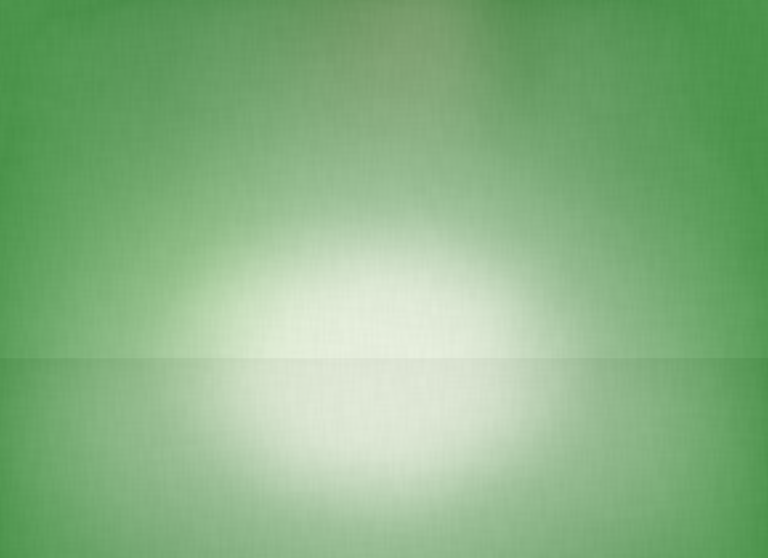
This background is drawn by a Shadertoy shader. Its source:

```glsl
// A soft pale glow on green woven paper, with a faint horizontal fold.
// Bell-shaped falloffs set the lightness, layered sines add cloudy stains,
// and stretched value noise gives the fibres.

const vec3 LEAF_GREEN = vec3(0.295, 0.555, 0.295);
const vec3 PALE_CREAM = vec3(0.900, 0.930, 0.865);
const vec3 OLIVE_TINT = vec3(0.030, -0.030, -0.010);
const vec3 LIME_TINT = vec3(0.000, 0.020, -0.020);
const vec2 GLOW_CENTER = vec2(0.490, 0.345);
const float FOLD_HEIGHT = 0.358;

float bell(float distanceFromPeak, float width, float power) {
    return exp(-pow(abs(distanceFromPeak) / width, power));
}

float spot(vec2 uv, vec2 center, vec2 radius) {
    vec2 offset = (uv - center) / radius;
    return exp(-dot(offset, offset));
}

float hash(vec2 cell) {
    return fract(sin(dot(cell, vec2(127.1, 311.7))) * 43758.5);
}

float valueNoise(vec2 p) {
    vec2 cell = floor(p);
    vec2 f = fract(p);
    f = f * f * (3.0 - 2.0 * f);
    float low = mix(hash(cell), hash(cell + vec2(1.0, 0.0)), f.x);
    float high = mix(hash(cell + vec2(0.0, 1.0)), hash(cell + 1.0), f.x);
    return mix(low, high, f.y);
}

// Warped, rotated sine layers, roughly within -1 to 1
float clouds(vec2 p) {
    float sum = 0.0;
    float weight = 0.5;
    mat2 turn = mat2(0.8, 0.6, -0.6, 0.8);
    for (int i = 0; i < 5; i++) {
        p += 0.45 * sin(p.yx * 1.3 + float(i));
        sum += weight * sin(p.x) * cos(p.y);
        p = turn * p * 1.8 + 1.7;
        weight *= 0.6;
    }
    return sum;
}

// Lightness of the glow and the hazes around it, from 0 to 1
float glowLight(vec2 uv, float stain) {
    vec2 offset = uv - GLOW_CENTER;
    float radius = length(offset) + 0.018 * stain;
    float glow = 0.70 * bell(radius, 0.385, 2.3)
               + 0.30 * smoothstep(0.32, 0.12, radius);
    float column = 0.23 * bell(offset.x, 0.30, 2.0);
    float lowerHaze = 0.13 * spot(uv, vec2(0.15, 0.24), vec2(0.14, 0.24))
                    + 0.13 * spot(uv, vec2(0.84, 0.22), vec2(0.14, 0.22));
    return 1.0 - (1.0 - glow) * (1.0 - column - lowerHaze);
}

// Darkening just below a sharp crease, fading downward
float foldShade(float height, float softness) {
    float below = smoothstep(softness, -softness, height - FOLD_HEIGHT);
    return below * exp(-max(FOLD_HEIGHT - height, 0.0) / 0.13);
}

// Fine vertical and horizontal threads, centred on zero
float weave(vec2 p) {
    float vertical = valueNoise(p * vec2(210.0, 38.0));
    float horizontal = valueNoise(p * vec2(32.0, 190.0) + 40.0);
    return vertical + 0.7 * horizontal - 0.85;
}

void mainImage(out vec4 fragColor, in vec2 fragCoord) {
    vec2 uv = fragCoord / iResolution.xy;
    vec2 paper = fragCoord / iResolution.y;

    // Glow with cloudy stains
    float stain = clouds(paper * 7.0);
    float light = glowLight(uv, stain);
    light += 0.045 * stain * (1.0 - 0.8 * light);

    // Bright upper band ending in a dim streak
    float upper = smoothstep(0.62, 0.95, uv.y);
    light += upper * (0.05 * bell(uv.x - 0.55, 0.08, 2.0)
                    - 0.06 * bell(uv.x - 0.67, 0.05, 2.0));

    // Worn borders
    vec2 border = min(uv, 1.0 - uv);
    light -= 0.07 * exp(-border.x / 0.05);
    light -= 0.09 * exp(-(1.0 - uv.y) / 0.05);

    vec3 color = mix(LEAF_GREEN, PALE_CREAM, clamp(light, 0.0, 1.0));

    // Warm tints and stronger green at the sides
    color += OLIVE_TINT * upper * bell(uv.x - 0.52, 0.16, 2.0);
    color += LIME_TINT * spot(uv, vec2(0.25, 0.50), vec2(0.14, 0.22));
    color.g += 0.025 * smoothstep(0.25, 0.48, abs(uv.x - 0.5));

    // Fold and fibres
    color -= 0.035 * foldShade(uv.y, 0.75 / iResolution.y);
    color += 0.016 * weave(paper);

    fragColor = vec4(clamp(color, 0.0, 1.0), 1.0);
}
```
